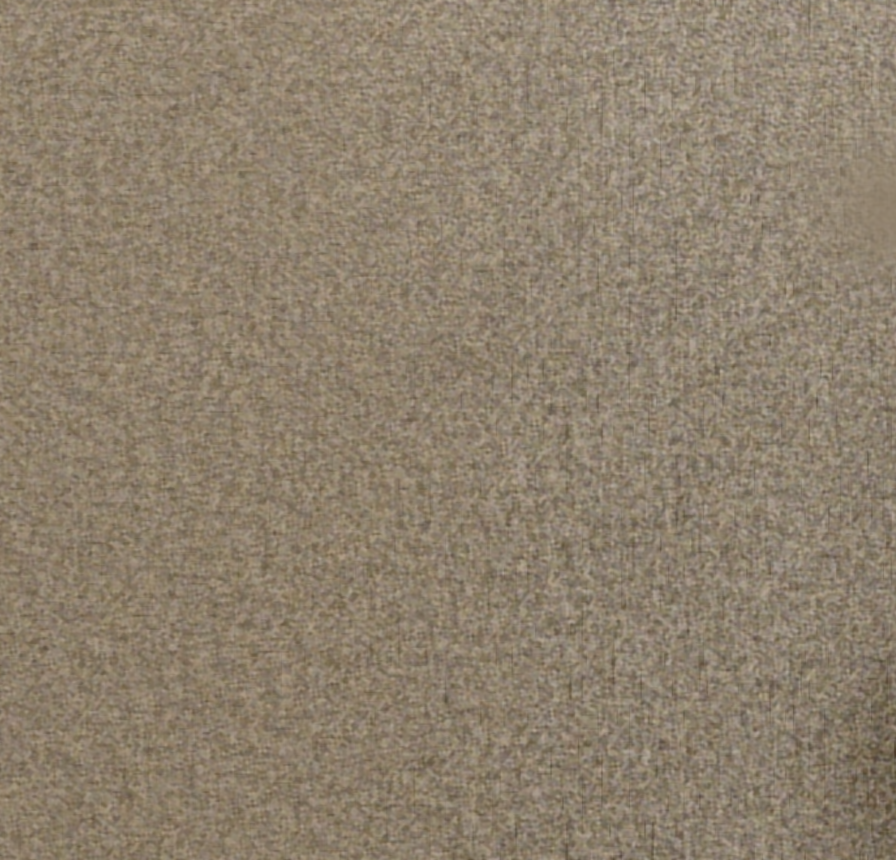
A Shadertoy shader for this texture:

```glsl
#define CLOTH vec3(0.553, 0.499, 0.424)
#define CHROMA_WARM vec3(0.022, 0.010, -0.046)
#define CHROMA_ROSE vec3(0.026, -0.016, 0.012)
#define GRAIN_SCALE 250.0
#define GRAIN_DEPTH 0.150
#define WEFT_DEPTH 0.105
#define WARP_DEPTH 0.085
#define SLUB_DEPTH 0.065

float hash(vec2 p) {
    return fract(sin(dot(p, vec2(127.1, 311.7))) * 43758.5453);
}

// Smooth value noise, centred on zero
float noise(vec2 p) {
    vec2 cell = floor(p);
    vec2 f = fract(p);
    f = f * f * (3.0 - 2.0 * f);
    float low = mix(hash(cell), hash(cell + vec2(1.0, 0.0)), f.x);
    float high = mix(hash(cell + vec2(0.0, 1.0)), hash(cell + vec2(1.0)), f.x);
    return mix(low, high, f.y) - 0.5;
}

// Turned sampling hides the noise lattice
vec2 turn(vec2 p, float angle) {
    float c = cos(angle);
    float s = sin(angle);
    return vec2(c * p.x - s * p.y, s * p.x + c * p.y);
}

// Fine grain crossed by short horizontal and vertical threads
float weave(vec2 p, float crispness) {
    float grain = noise(turn(p, 0.65) * GRAIN_SCALE + 11.0);
    float weft = noise(p * vec2(125.0, 285.0) + 31.0);
    float warp = noise(p * vec2(285.0, 105.0) + 67.0);
    return GRAIN_DEPTH * grain + WEFT_DEPTH * weft
         + WARP_DEPTH * mix(0.7, 1.2, crispness) * warp;
}

// Sparse dark threads: long upright ones and short level ones
float slubs(vec2 p, float crispness) {
    float upright = noise(p * vec2(220.0, 30.0) + 113.0);
    float level = noise(p * vec2(75.0, 190.0) + 151.0);
    return smoothstep(0.27, 0.47, upright) * mix(0.35, 1.0, crispness)
         + smoothstep(0.25, 0.46, level) * mix(0.9, 0.6, crispness);
}

// Broad light, brighter at the upper right, dim in the lower right corner
float lighting(vec2 uv) {
    float light = 0.036 * (uv.y - 0.5) + 0.012 * (uv.x - 0.5);
    light += 0.026 * smoothstep(0.5, 1.0, uv.y) * smoothstep(0.1, 0.8, uv.x);
    vec2 corner = (uv - vec2(1.04, 0.08)) / vec2(0.10, 0.17);
    return light - 0.12 * exp(-dot(corner, corner));
}

void mainImage(out vec4 fragColor, in vec2 fragCoord) {
    vec2 uv = fragCoord / iResolution.xy;
    vec2 p = fragCoord / iResolution.y;

    // Weave is crisper towards the right and fades in one blurred patch
    float crispness = smoothstep(0.2, 0.75, uv.x + 0.15 * noise(p * 6.0));
    vec2 patchOffset = (uv - vec2(1.0, 0.76)) / vec2(0.085, 0.075);
    float blurredPatch = exp(-dot(patchOffset, patchOffset));
    float detail = mix(0.90, 1.06, crispness) * (1.0 - 0.85 * blurredPatch);

    // Brightness
    float tone = weave(p, crispness) + 0.008;
    tone -= SLUB_DEPTH * slubs(p, crispness);
    float shade = lighting(uv) + detail * tone - 0.02 * blurredPatch;

    // Yellow to blue and rose to green flecks
    float warmFleck = noise(turn(p, 0.4) * 150.0 + 211.0)
                    + 0.5 * noise(turn(p, 0.9) * 75.0 + 251.0);
    float roseFleck = noise(turn(p, 0.25) * 140.0 + 307.0);
    vec3 fleck = CHROMA_WARM * warmFleck + CHROMA_ROSE * roseFleck;

    // Cooler cloth in the right half
    float cool = smoothstep(0.3, 0.8, uv.x) * (1.0 - blurredPatch) - 0.4;
    vec3 color = CLOTH + shade + detail * fleck;
    color += cool * vec3(-0.006, 0.003, 0.014);

    fragColor = vec4(clamp(color, 0.0, 1.0), 1.0);
}
```
